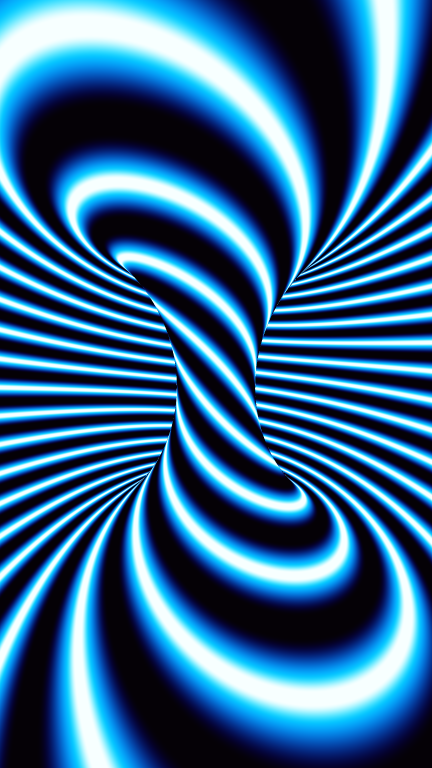
A WebGL 1 fragment shader for this background:

```glsl
precision highp float;
// Glowing blue stripes spiralling over the inside of a torus, seen from within its tube.

uniform vec2 u_resolution;

const float TAU = 6.2831853;
const float TUBE_RADIUS = 0.8;      // the ring radius is 1
const float FOCAL_LENGTH = 0.5;     // in half heights of the canvas
const float CAMERA_HEIGHT = 0.07;   // above the middle of the tube
const float TURNS_AROUND_TUBE = 22.0;
const float TURNS_AROUND_RING = 6.0;
const float STRIPE_SHIFT = 0.5;     // fraction of one stripe period
const int MARCH_STEPS = 90;
const int GRID = 3;                 // samples per pixel side

const vec3 SHADOW = vec3(0.02, 0.005, 0.025);
const vec3 GLOW = vec3(0.97, 1.0, 1.0);

// Per channel distance from the stripe centre where the light ends and is full
const vec3 FADE_END = vec3(0.28, 0.70, 0.81);
const vec3 FADE_FULL = vec3(0.07, 0.07, 0.27);

// Distance to the tube wall, positive inside
float wallDistance(vec3 p) {
  return TUBE_RADIUS - length(vec2(length(p.xz) - 1.0, p.y));
}

vec3 hitWall(vec3 origin, vec3 ray) {
  float travel = 0.0;
  for (int i = 0; i < MARCH_STEPS; i++) {
    float gap = wallDistance(origin + ray * travel);
    if (gap < 0.0002) break;
    travel += gap;
  }
  return origin + ray * travel;
}

// Light profile across a stripe: white core, cyan and blue halo, dark gap
vec3 stripeColor(float offset) {
  vec3 fade = clamp((FADE_END - offset) / (FADE_END - FADE_FULL), 0.0, 1.0);
  return mix(SHADOW, GLOW, fade * fade * (3.0 - 2.0 * fade));
}

vec3 shade(vec2 point) {
  // Camera looking at the centre of the ring
  vec3 eye = vec3(0.0, CAMERA_HEIGHT, -1.0);
  vec3 forward = normalize(-eye);
  vec3 up = vec3(0.0, forward.z, -forward.y);
  vec3 ray = normalize(vec3(point.x, 0.0, 0.0) + point.y * up + FOCAL_LENGTH * forward);
  vec3 p = hitWall(eye, ray);

  // Angles along the ring and around the tube
  float ringAngle = atan(p.x, -p.z);
  float tubeAngle = atan(-p.y, 1.0 - length(p.xz));

  float phase = (TURNS_AROUND_TUBE * tubeAngle - TURNS_AROUND_RING * ringAngle) / TAU;
  float offset = 2.0 * abs(fract(phase - STRIPE_SHIFT + 0.5) - 0.5);
  return stripeColor(offset);
}

void main() {
  // Average a grid of samples to smooth stripes and silhouettes
  vec3 sum = vec3(0.0);
  for (int y = 0; y < GRID; y++) {
    for (int x = 0; x < GRID; x++) {
      vec2 jitter = (vec2(float(x), float(y)) + 0.5) / float(GRID) - 0.5;
      vec2 point = (2.0 * (gl_FragCoord.xy + jitter) - u_resolution) / u_resolution.y;
      sum += shade(point);
    }
  }
  gl_FragColor = vec4(sum / float(GRID * GRID), 1.0);
}
```
